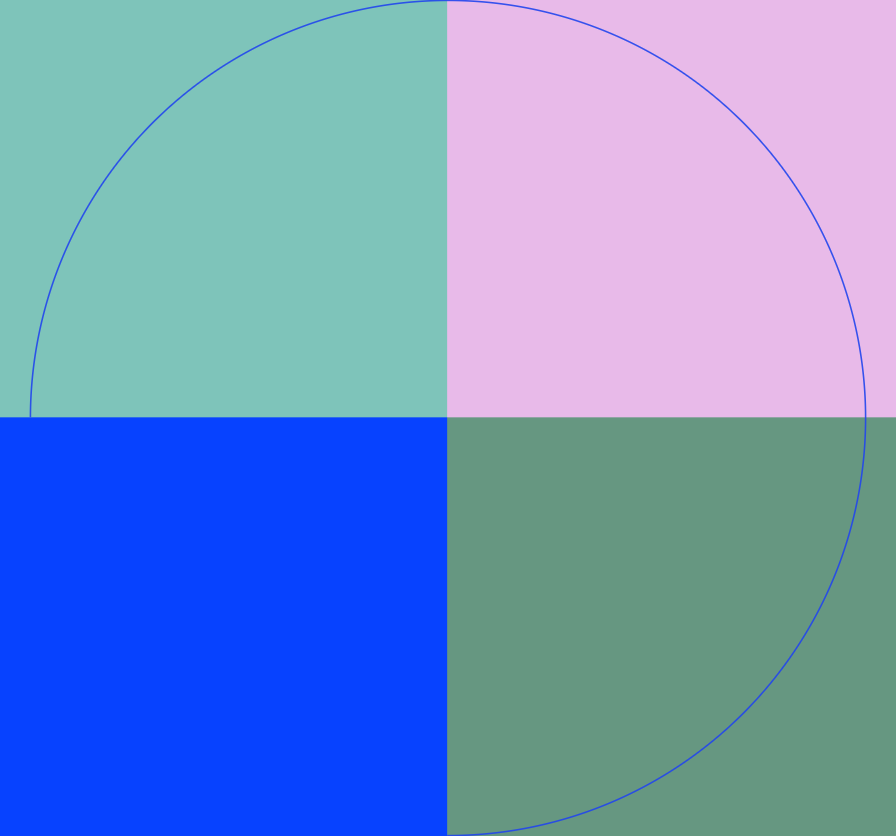
Reproduce this background procedurally as a WebGL 1 fragment shader.

```glsl
precision highp float;

uniform vec2 u_resolution;

const vec3 MINT = vec3(0.494, 0.769, 0.729);
const vec3 PINK = vec3(0.910, 0.730, 0.915);
const vec3 BLUE = vec3(0.027, 0.260, 1.000);
const vec3 SAGE = vec3(0.400, 0.592, 0.506);
const vec3 LINE_BLUE = vec3(0.130, 0.270, 0.930);

// Coverage of the positive side of an edge, one pixel soft
float edgeMask(float signedDist, float pixel) {
  return clamp(signedDist / pixel + 0.5, 0.0, 1.0);
}

// Four flat panels meeting at a common corner
vec3 quadrants(vec2 p, vec2 corner, float pixel) {
  float right = edgeMask(p.x - corner.x, pixel);
  float upper = edgeMask(p.y - corner.y, pixel);
  return mix(mix(BLUE, SAGE, right), mix(MINT, PINK, right), upper);
}

// Thin circular outline
float ringMask(vec2 p, float radius, float width, float pixel) {
  float d = abs(length(p) - radius);
  return edgeMask(0.5 * width - d, pixel);
}

void main() {
  // Centred coordinates in units of the canvas height
  float pixel = 1.0 / u_resolution.y;
  vec2 p = (gl_FragCoord.xy - 0.5 * u_resolution) * pixel;

  vec2 corner = vec2(-0.001, 0.0008);
  vec3 color = quadrants(p, corner, pixel);

  // The outline vanishes into the blue panel
  float bluePanel = edgeMask(corner.x - p.x, pixel) * edgeMask(corner.y - p.y, pixel);
  float ring = ringMask(p, 0.4995, 0.0019, pixel) * (1.0 - bluePanel);
  color = mix(color, LINE_BLUE, 0.9 * ring);

  gl_FragColor = vec4(color, 1.0);
}
```
